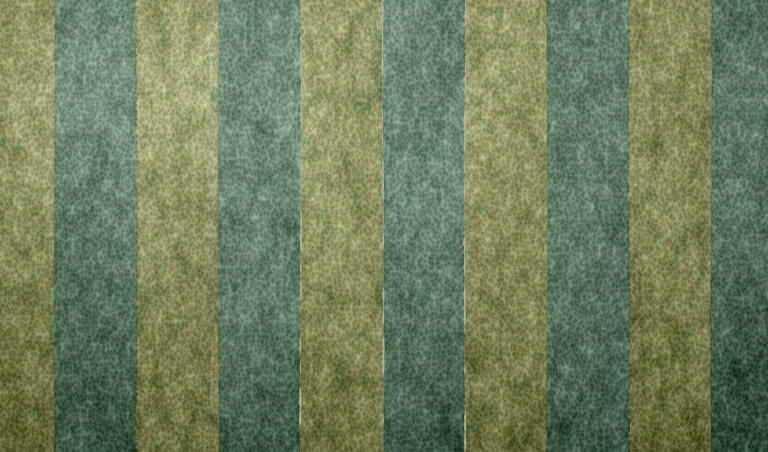
This pattern is drawn by a WebGL 1 fragment shader. Its source:

```glsl
precision highp float;
// Worn wallpaper of wide teal and olive vertical stripes with pale seams.
uniform vec2 u_resolution;

vec2 hash2(vec2 c) {
  vec3 q = fract(c.xyx * vec3(0.1031, 0.1030, 0.0973));
  q += dot(q, q.yzx + 33.33);
  return fract((q.xx + q.yz) * q.zy);
}

// Distance to the nearest jittered cell point
float cells(vec2 p) {
  vec2 base = floor(p);
  float nearest = 2.0;
  for (int j = -1; j <= 1; j++) {
    for (int i = -1; i <= 1; i++) {
      vec2 c = base + vec2(float(i), float(j));
      nearest = min(nearest, distance(p, c + hash2(c)));
    }
  }
  return nearest;
}

// Layered cells, centred near zero
float mottle(vec2 p) {
  float sum = 0.0, amp = 0.5;
  for (int i = 0; i < 4; i++) {
    sum += amp * (cells(p) - 0.43);
    p = p * 2.1 + vec2(7.3, 3.7);
    amp *= 0.62;
  }
  return sum;
}

// Broad soft blotches from warped sines, about -1 to 1
float clouds(vec2 p) {
  float sum = 0.0, amp = 0.6;
  for (int i = 0; i < 4; i++) {
    p += 0.6 * sin(p.yx * 1.3 + float(i) * 2.1);
    sum += amp * sin(p.x) * cos(p.y * 0.9);
    p = mat2(1.5, 0.9, -0.9, 1.5) * p + 1.7;
    amp *= 0.65;
  }
  return sum;
}

void main() {
  vec2 p = gl_FragCoord.xy / u_resolution.x;
  vec2 uv = gl_FragCoord.xy / u_resolution;
  float pixel = 1.0 / u_resolution.x;

  // Stripe coordinate: whole numbers fall on the stripe edges
  float fine = cells(p * vec2(210.0, 170.0));
  float s = (p.x - 0.071) / 0.1069;
  s += 0.006 * sin(p.y * 9.0 + floor(s + 0.5) * 2.4) + 0.012 * (fine - 0.43);
  float stripe = floor(s);
  float edge = floor(s + 0.5);
  float side = 0.034 * sin(3.14159 * s);
  float teal = smoothstep(-0.7 * pixel, 0.7 * pixel, side);

  // Wear differs from stripe to stripe
  vec2 shifted = p + vec2(stripe * 0.37, stripe * 1.13);
  float cloud = clouds(shifted * vec2(22.0, 13.0));
  float blotch = mottle(shifted * vec2(38.0, 27.0));
  float speck = mottle(shifted * vec2(85.0, 50.0) + 19.0);
  float streak = sin(p.x * 310.0 + 2.0 * sin(p.x * 97.0)) * sin(p.y * 11.0 + p.x * 140.0);

  // Olive pigment rubbed through to green, most of all in one upper strip
  float strip = smoothstep(3.55, 3.68, s + 0.5 * blotch) * step(s, 4.0)
              * smoothstep(0.5, 0.85, uv.y + 0.15 * cloud);
  float rubbed = smoothstep(0.02, 0.32, 0.9 * speck + 0.7 * blotch + 0.13 * cloud + 0.13 * strip);
  vec3 oliveColor = mix(vec3(0.525, 0.53, 0.345), vec3(0.37, 0.43, 0.27), 0.75 * rubbed);
  vec3 tealColor = vec3(0.35, 0.455, 0.37) - 0.025 * rubbed;
  vec3 color = mix(oliveColor, tealColor, teal);

  // Light falls from above and fades toward the corners
  vec2 off = uv - vec2(0.44, 0.66);
  float light = 0.055 + 0.09 * (uv.y - 0.5) - 0.26 * dot(off, off);
  float glow = 0.07 * exp(-14.0 * dot(uv - vec2(0.16, 0.8), uv - vec2(0.16, 0.8)));
  float grain = 0.19 * (fine - 0.43) + 0.22 * speck - 0.18 * blotch;
  color += light + glow + grain + 0.045 * cloud + 0.012 * streak;

  // Thin dark line at every edge, broken pale line at the three middle ones
  float dist = abs(s - edge) * 0.1069;
  color -= 0.035 * (1.0 - smoothstep(0.0006, 0.0025, dist));
  float broken = sin(p.y * 31.0 + edge * 4.0) + sin(p.y * 83.0 + edge) + 0.9 * sin(p.y * 190.0);
  float chipped = smoothstep(-1.1, 0.7, broken + 1.2 * (uv.y - 0.5));
  float halfWidth = 0.0009 + 0.0005 * smoothstep(0.3, 1.8, broken);
  float seam = step(abs(edge - 4.0), 1.5)
             * (1.0 - smoothstep(halfWidth - 0.6 * pixel, halfWidth + 0.6 * pixel, dist));
  color = mix(color, vec3(0.70, 0.72, 0.62), seam * (0.25 + 0.65 * chipped));

  gl_FragColor = vec4(clamp(color, 0.0, 1.0), 1.0);
}
```
